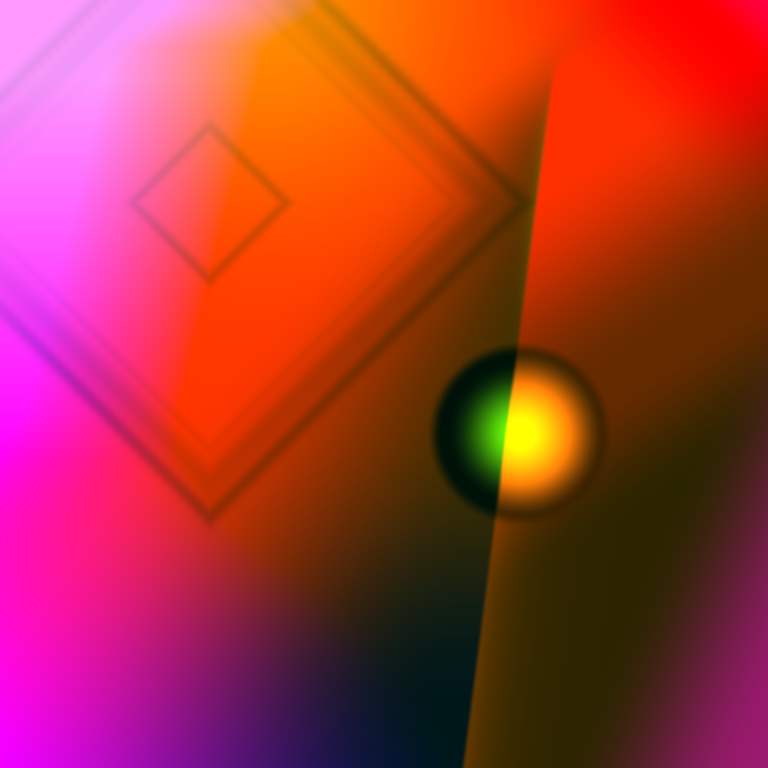
Reproduce this background procedurally as a Shadertoy shader.

```glsl
// Soft neon abstract: a magenta-to-fire gradient on the left and an ember-to-plum
// gradient on the right, split by a slanted blade edge. Nested diamond outlines and
// a two-tone glowing orb lie on top. All fields are smoothstep ramps on canvas units.

const vec2 ORB_CENTER = vec2(0.677, 0.435);
const vec2 DIAMOND_CENTER = vec2(0.273, 0.736);
const float BLADE_TIP = 0.896;

// Horizontal position of the blade edge at a given height
float bladeX(float y) {
    return 0.603 + 0.1295 * y;
}

float diamondDistance(vec2 p, vec2 center) {
    vec2 q = abs(p - center);
    return q.x + q.y;
}

// Soft line of the given width around a level of a distance field
float outline(float dist, float radius, float width) {
    float k = (dist - radius) / width;
    return exp(-k * k);
}

// Left of the blade: magenta, then fire, fading into olive and teal shadow
vec3 leftField(vec2 p, float diamond) {
    // Fire fades across a curved front
    float front = p.x - (0.24 + 0.28 * p.y + 0.34 * p.y * p.y);
    front -= 0.035 * (1.0 - smoothstep(0.30, 0.42, diamond)) * smoothstep(0.1, 0.3, p.x);
    float spread = mix(0.33, 0.12, p.y);
    float heat = 1.0 - smoothstep(-spread, spread, front);

    // Shade gathers beside the blade below its tip
    float gap = max(bladeX(p.y) - p.x, 0.0);
    float belowTip = 1.0 - smoothstep(0.80, 0.91, p.y);
    heat *= 1.0 - 0.5 * exp(-gap / 0.05) * belowTip;

    vec2 toGlow = p - vec2(0.35, 1.0);
    vec3 fire = vec3(1.0, 0.2 + 0.35 * exp(-14.0 * dot(toGlow, toGlow)), 0.0);
    vec3 shadow = mix(vec3(0.0, 0.09, 0.10), vec3(0.25, 0.18, 0.0),
                      smoothstep(0.08, 0.45, p.y));
    vec3 color = mix(shadow, fire, heat);

    // Magenta has a crisp edge above and a wide fade below
    float low = 1.0 - smoothstep(0.15, 0.48, p.y);
    float upperEdge = 0.12 + 0.24 * p.y + 0.06 * smoothstep(0.93, 1.0, p.y);
    float edge = mix(upperEdge, 0.6 - 0.6 * p.y, low);
    float reach = clamp((edge - p.x) / mix(0.2, 0.57, low), 0.0, 1.0);
    float magenta = pow(reach, mix(0.75, 1.2, low));
    float paleness = 0.6 * clamp((p.y - 0.4) / 0.5, 0.0, 1.0);
    color.gb = mix(color.gb, vec2(paleness, 1.0), magenta);

    // Thin olive rim along the blade
    float rim = exp(-gap / 0.008) * smoothstep(0.5, 0.75, p.y) * belowTip;
    return color + rim * vec3(0.12, 0.13, 0.02);
}

// Right of the blade: red, brown, olive, then plum in the lower corner
vec3 rightField(vec2 p) {
    float slope = p.y - 0.67 * (p.x - 0.73);
    float corner = p.x + p.y;
    vec3 red = vec3(1.0, 0.19 * (1.0 - smoothstep(1.65, 1.88, corner)),
                    0.25 * smoothstep(1.9, 2.0, corner));
    vec3 brown = vec3(0.40, 0.165, 0.0);
    vec3 olive = vec3(0.17, 0.14, 0.0);

    vec3 color = mix(olive, brown, smoothstep(0.27, 0.45, slope));
    color = mix(color, red, smoothstep(0.48, 0.78, slope));
    float plum = smoothstep(-0.05, 0.2, p.x - 0.78 - 0.42 * p.y);
    color = mix(color, vec3(0.60, 0.10, 0.43), plum);

    // Warm light spilling from the blade
    float gap = max(p.x - bladeX(p.y), 0.0);
    float spill = exp(-gap / 0.04) * (1.0 - smoothstep(0.3, 0.5, p.y));
    return color + spill * vec3(0.22, 0.08, 0.0);
}

// Green half in shade, yellow-orange half in light
vec3 orbColor(float r, float side) {
    float green = 1.0 - smoothstep(0.0, 0.095, r);
    vec3 shaded = vec3(0.45 * green, 0.07 + green, 0.03);
    float amber = 1.0 - smoothstep(0.03, 0.115, r);
    float core = exp(-r * r / 0.0012);
    vec3 lit = vec3(0.2 + 1.3 * amber, 0.12 + 0.6 * amber + 0.4 * core,
                    0.05 * amber * (1.0 - core));
    return mix(shaded, lit, side);
}

void mainImage(out vec4 fragColor, in vec2 fragCoord) {
    vec2 p = fragCoord / iResolution.xy;
    float diamond = diamondDistance(p, DIAMOND_CENTER);

    // The blade dissolves above its tip
    float softness = mix(0.004, 0.12, smoothstep(BLADE_TIP - 0.005, 1.0, p.y));
    float side = smoothstep(-softness, softness, p.x - bladeX(p.y));

    // Diamond outlines and the dim band between the outer two
    vec3 left = leftField(p, diamond);
    float lines = 0.20 * outline(diamond, 0.41, 0.014)
                + 0.05 * outline(diamond, 0.32, 0.008)
                + 0.13 * outline(diamond, 0.10, 0.010)
                + 0.12 * outline(diamond, 0.365, 0.025);
    lines *= mix(0.35, 1.0, smoothstep(-0.3, 0.1, p.x - p.y + 0.463));
    left *= 1.0 - lines * vec3(1.3, 0.6, 0.7);

    vec3 color = mix(left, rightField(p), side);

    float r = length(p - ORB_CENTER);
    color = mix(color, orbColor(r, side), 1.0 - smoothstep(0.102, 0.122, r));

    fragColor = vec4(clamp(color, 0.0, 1.0), 1.0);
}
```
